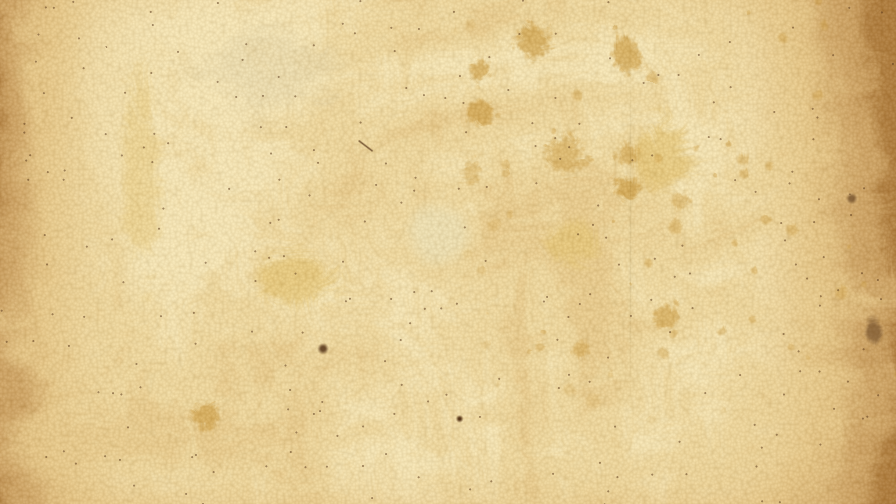
Give the GLSL for this texture, as a Shadertoy shader.

```glsl
// Aged parchment: cream paper with worn brown sides, ochre foxing and dark flecks.
// Warped layered sines give the mottling; cellular noise gives grain, specks and
// scattered spots. Lengths are in canvas heights, origin at the lower left.

const vec3 PALE  = vec3(0.94, 0.875, 0.69);
const vec3 CREAM = vec3(0.915, 0.825, 0.605);
const vec3 SHADE = vec3(0.885, 0.765, 0.525);
const vec3 TAN   = vec3(0.80, 0.64, 0.40);
const vec3 BROWN = vec3(0.68, 0.49, 0.25);
const vec3 FOX   = vec3(0.79, 0.61, 0.27);
const vec3 OCHRE = vec3(0.88, 0.76, 0.46);
const vec3 INK   = vec3(0.33, 0.20, 0.09);

const float LEFT_FADE = 0.10;     // reach of the worn left side
const float RIGHT_FADE = 0.125;   // reach of the worn right side
const float GRAIN = 0.085;
const float WEAVE = 0.045;
const float FOX_STRENGTH = 0.72;

// Main foxing spots: centre, radius, opacity
const vec4 SPOTS[12] = vec4[12](
    vec4(1.051, 0.915, 0.036, 0.9), vec4(1.243, 0.889, 0.036, 0.9),
    vec4(0.951, 0.859, 0.025, 0.9), vec4(0.954, 0.775, 0.023, 0.9),
    vec4(1.120, 0.697, 0.036, 0.7), vec4(1.243, 0.692, 0.022, 0.8),
    vec4(1.243, 0.626, 0.025, 1.0), vec4(0.935, 0.660, 0.026, 0.6),
    vec4(0.405, 0.178, 0.029, 0.9), vec4(1.319, 0.375, 0.023, 0.8),
    vec4(1.150, 0.306, 0.018, 0.7), vec4(1.352, 0.602, 0.020, 0.6));

vec2 hash2(vec2 p) {
    vec3 q = fract(p.xyx * vec3(0.1031, 0.1030, 0.0973));
    q += dot(q, q.yzx + 33.33);
    return fract((q.xx + q.yz) * q.zy);
}

// Distance to the nearest cell point, and that cell's random id
vec2 cellular(vec2 p) {
    vec2 cell = floor(p), best = vec2(9.0, 0.0);
    for (int j = -1; j <= 1; j++)
        for (int i = -1; i <= 1; i++) {
            vec2 c = cell + vec2(i, j);
            float d = length(c + hash2(c + 40.0) - p);
            if (d < best.x) best = vec2(d, hash2(c + 91.0).x);
        }
    return best;
}

// Warped layered sines, roughly -0.6 to 0.6
float mottle(vec2 p) {
    const mat2 TURN = mat2(1.36, 1.10, -1.10, 1.36);
    float sum = 0.0, amp = 0.45;
    for (int i = 0; i < 6; i++) {
        p = TURN * p + 1.7;
        p += 0.7 * sin(p.yx * 1.3 + float(i));
        sum += amp * sin(p.x) * cos(p.y);
        amp *= 0.68;
    }
    return sum;
}

// Soft elliptical patch with a ragged rim
float patchMask(vec2 p, vec2 centre, vec2 radii, float rag) {
    return 1.0 - smoothstep(0.55, 1.25, length((p - centre) / radii) + rag);
}

float dotMask(vec2 p, vec2 centre, float radius, float soft) {
    return 1.0 - smoothstep(radius - soft, radius + soft, length(p - centre));
}

float strokeMask(vec2 p, vec2 a, vec2 b, float width, float soft) {
    vec2 ab = b - a;
    float t = clamp(dot(p - a, ab) / dot(ab, ab), 0.0, 1.0);
    return dotMask(p, a + t * ab, width, soft);
}

void mainImage(out vec4 fragColor, in vec2 fragCoord) {
    vec2 p = fragCoord / iResolution.y;
    float aspect = iResolution.x / iResolution.y;
    float soft = 1.0 / iResolution.y;
    float broad = mottle(p * 2.6), fine = mottle(p * 17.0 + 5.0);
    float rag = 0.5 * fine;

    // Mottled paper with pale, upright washes on the left
    float tone = broad + 0.5 * fine;
    vec3 col = mix(CREAM, PALE, smoothstep(-0.2, 0.65, tone));
    col = mix(col, SHADE, 0.7 * smoothstep(0.15, 0.75, -tone));
    col = mix(col, PALE, 0.6 * patchMask(p, vec2(0.23, 0.88), vec2(0.09, 0.28), rag));
    col = mix(col, PALE, 0.5 * patchMask(p, vec2(0.29, 0.47), vec2(0.05, 0.08), rag));
    col = mix(col, vec3(0.89, 0.83, 0.66), 0.6 * patchMask(p, vec2(0.53, 0.86), vec2(0.13, 0.09), rag));
    col = mix(col, vec3(0.91, 0.86, 0.69), 0.8 * patchMask(p, vec2(0.873, 0.537), vec2(0.065, 0.06), 0.4 * rag));

    // Faint ochre water stains
    float wash = patchMask(p, vec2(0.59, 0.445), vec2(0.075, 0.06), rag);
    wash = max(wash, patchMask(p, vec2(1.134, 0.525), vec2(0.055, 0.045), rag));
    wash = max(wash, patchMask(p, vec2(1.322, 0.69), vec2(0.06, 0.07), rag));
    wash = max(wash, 0.6 * patchMask(p, vec2(0.285, 0.66), vec2(0.04, 0.2), rag));
    col = mix(col, OCHRE, 0.75 * wash);

    // Worn sides, heaviest at the upper right
    float right = exp((p.x - aspect) / RIGHT_FADE) * (1.0 + 0.35 * smoothstep(0.5, 1.0, p.y));
    float wear = 0.85 * exp(-p.x / LEFT_FADE) + 1.1 * right;
    wear = wear * (1.0 + 0.5 * tone) + 0.2 * exp(-p.y / 0.08) + 0.1 * exp((p.y - 1.0) / 0.06);
    wear += 0.25 * patchMask(p, vec2(0.03, 0.22), vec2(0.07, 0.06), rag);
    col = mix(col, SHADE, smoothstep(0.04, 0.38, wear));
    col = mix(col, TAN, smoothstep(0.3, 0.8, wear));
    col = mix(col, BROWN, smoothstep(0.75, 1.35, wear));

    // Foxing: main spots, then small scattered ones towards the right
    float stipple = cellular(p * 75.0).x, fox = 0.0;
    for (int i = 0; i < 12; i++) {
        vec4 s = SPOTS[i];
        fox = max(fox, s.w * patchMask(p, s.xy, vec2(s.z), rag + 0.5 * (stipple - 0.4)));
    }
    vec2 spot = cellular(p * 19.0 + 0.1 * fine);
    float region = smoothstep(0.8, 1.1, p.x) * smoothstep(0.05, 0.4, p.y);
    float size = 0.08 + 0.2 * fract(spot.y * 37.0);
    fox = max(fox, 0.6 * region * step(0.8, spot.y) * (1.0 - smoothstep(0.4, 1.2, spot.x / size + rag)));
    col = mix(col, FOX, FOX_STRENGTH * fox);

    // Grain, woven fibres and a faint upright crease
    float weave = cellular(p * vec2(50.0, 150.0)).x + cellular(p * vec2(160.0, 40.0)).x - 0.9;
    col -= GRAIN * (cellular(p * 140.0).x - 0.45) * vec3(0.8, 0.95, 1.1) + 0.5 * WEAVE * weave;
    float crease = exp(-abs(p.x - 1.251) / 0.002) * smoothstep(0.15, 0.4, p.y) * smoothstep(0.95, 0.7, p.y);
    col -= 0.05 * crease;

    // Dust flecks, dark marks and one stray fibre
    vec2 fleck = cellular(p * 32.0);
    float ink = 0.5 * step(0.86, fleck.y) * (1.0 - smoothstep(0.03, 0.10, fleck.x));
    ink = max(ink, 0.85 * dotMask(p, vec2(0.641, 0.308), 0.008, 0.003 + soft));
    ink = max(ink, dotMask(p, vec2(0.912, 0.169), 0.005, 0.002 + soft));
    ink = max(ink, 0.6 * dotMask(p, vec2(1.69, 0.606), 0.008, 0.005));
    ink = max(ink, 0.5 * patchMask(p, vec2(1.732, 0.345), vec2(0.018, 0.025), rag));
    ink = max(ink, 0.75 * strokeMask(p, vec2(0.713, 0.720), vec2(0.738, 0.701), 0.0015, soft));
    fragColor = vec4(mix(col, INK, ink), 1.0);
}
```
